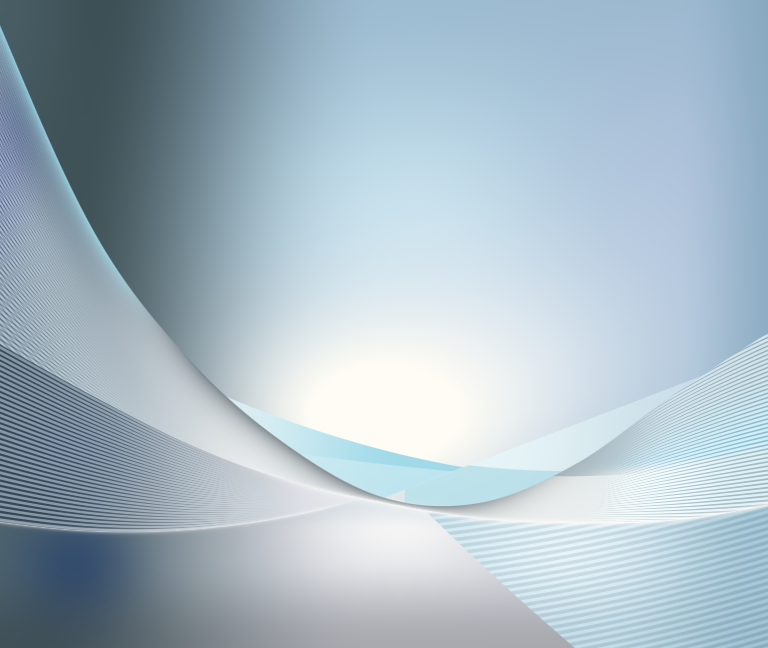
This background is drawn by a Shadertoy shader. Its source:

```glsl
// Draws sweeping translucent ribbons of fine lines over a soft blue-grey glow.

// Smooth curve through nine evenly spaced heights plus one guide at each end
float curve(float k[11], float x) {
    float s = clamp(x, 0.0, 0.9999) * 8.0, f = fract(s);
    int i = int(s);
    float a = k[i], b = k[i + 1], c = k[i + 2], d = k[i + 3];
    return b + 0.5 * f * (c - a + f * (2.0 * a - 5.0 * b + 4.0 * c - d
         + f * (3.0 * (b - c) + d - a)));
}

// Antialiased coverage of the side where d is positive
float side(float d) {
    return clamp(d / max(fwidth(d), 1e-5) + 0.5, 0.0, 1.0);
}

// Thin repeated lines that fade to their mean when too dense
float lines(float v) {
    float w = fwidth(v);
    float stripe = 1.0 - smoothstep(0.13, 0.18 + w, abs(fract(v) - 0.5));
    return mix(stripe, 0.35, smoothstep(0.45, 0.95, w));
}

float glow(vec2 p, vec2 center, vec2 radius) {
    vec2 q = (p - center) / radius;
    return exp(-dot(q, q));
}

vec3 upperBackdrop(vec2 p) {
    vec3 col = mix(vec3(0.21, 0.28, 0.30), vec3(0.59, 0.71, 0.80),
                   smoothstep(0.10, 0.50, p.x));
    col = mix(col, vec3(0.31, 0.40, 0.43), 0.7 * glow(p, vec2(0.0, 1.0), vec2(0.11, 0.3)));
    col = mix(col, vec3(0.80, 0.91, 0.95), 0.85 * glow(p, vec2(0.54, 0.64), vec2(0.25, 0.26)));
    col = mix(col, vec3(0.72, 0.78, 0.88), 0.65 * glow(p, vec2(0.88, 0.68), vec2(0.18, 0.27)));
    col = mix(col, vec3(0.89, 0.92, 0.95), 0.9 * glow(p, vec2(0.60, 0.43), vec2(0.28, 0.21)));
    col = mix(col, vec3(1.0, 0.99, 0.96),
              min(1.0, 1.3 * glow(p, vec2(0.50, 0.36), vec2(0.18, 0.14))));
    return mix(col, vec3(0.47, 0.62, 0.71), 0.6 * smoothstep(0.88, 1.03, p.x));
}

vec3 lowerBackdrop(vec2 p) {
    vec3 col = mix(vec3(0.32, 0.40, 0.43), vec3(0.82, 0.83, 0.86),
                   smoothstep(0.03, 0.48, p.x));
    col = mix(col, vec3(0.17, 0.27, 0.42), 0.8 * glow(p, vec2(0.10, 0.13), vec2(0.08, 0.09)));
    col = mix(col, vec3(0.96), glow(p, vec2(0.52, 0.19), vec2(0.13, 0.09)));
    return col * mix(0.80, 1.0, smoothstep(0.0, 0.14, p.y));
}

void mainImage(out vec4 fragColor, in vec2 fragCoord) {
    vec2 p = fragCoord / iResolution.xy;
    float x = p.x, y = p.y;

    // Edges of the sheets
    float crest = curve(float[11](1.34, 0.961, 0.637, 0.441, 0.312, 0.232,
                                  0.224, 0.284, 0.389, 0.486, 0.57), x);
    float ribbon = curve(float[11](0.55, 0.468, 0.386, 0.312, 0.258, 0.224,
                                   0.200, 0.193, 0.197, 0.221, 0.26), x);
    float hem = curve(float[11](0.22, 0.194, 0.180, 0.183, 0.203, 0.240,
                                0.29, 0.34, 0.39, 0.44, 0.49), x);
    float u = 0.612 - x;
    float petalTop = 0.277 + 0.20 * u + 0.47 * u * u;
    float wingTop = 0.244 + 0.455 * (x - 0.527);
    float bandTop = 0.265 + 0.55 * (x - 0.74) * (x - 0.74);
    float belowCrest = side(crest - y), aboveRibbon = side(y - ribbon);

    vec3 col = mix(lowerBackdrop(p), upperBackdrop(p), smoothstep(0.18, 0.25, y));

    // Cyan petal left of the crossing
    float petal = side(petalTop - y) * side(y - wingTop) * (1.0 - belowCrest);
    vec3 petalCol = mix(vec3(0.86, 0.94, 0.96), vec3(0.60, 0.84, 0.91),
                        smoothstep(0.30, 0.53, x));
    float fold = side(0.270 + 0.11 * u + 0.10 * u * u - y);
    petalCol = mix(petalCol, vec3(0.80, 0.92, 0.95), 0.65 * fold);
    col = mix(col, petalCol, petal * 0.92);

    // Pale wing and cyan leaf right of the crossing
    float wing = side(wingTop - y) * (1.0 - belowCrest) * side(x - 0.527);
    vec3 wingCol = mix(vec3(0.90, 0.96, 0.97), vec3(0.80, 0.88, 0.91),
                       smoothstep(0.65, 0.91, x));
    wingCol = mix(wingCol, vec3(0.70, 0.87, 0.91), 0.85 * side(bandTop + 0.008 - y));
    col = mix(col, wingCol, wing * 0.9);

    // Ruled sheet at the lower right
    float sheetEdge = x - 0.56 - 0.92 * (0.205 - y) + 0.3 * (0.205 - y) * y;
    float sheet = side(sheetEdge) * (1.0 - aboveRibbon);
    vec3 sheetCol = mix(vec3(0.70, 0.82, 0.87), vec3(0.56, 0.71, 0.78),
                        smoothstep(0.78, 1.0, x));
    sheetCol = mix(sheetCol, vec3(0.88, 0.93, 0.95),
                   0.8 * glow(p, vec2(0.73, 0.15), vec2(0.14, 0.10)));
    sheetCol += 0.10 * (lines((y - 0.25 * x * x + 0.15 * x) * 95.0) - 0.35);
    col = mix(col, sheetCol, sheet * 0.88);

    // Dark ruled fan at the lower left
    float fan = side(y - hem) * (1.0 - aboveRibbon);
    float fanT = (y - hem) / max(ribbon - hem, 0.012);
    vec3 fanCol = mix(vec3(0.20, 0.28, 0.34), vec3(0.90, 0.90, 0.92),
                      smoothstep(0.03, 0.45, x));
    fanCol = mix(fanCol, vec3(0.20, 0.29, 0.41), 0.6 * glow(p, vec2(0.10, 0.31), vec2(0.09, 0.09)));
    fanCol = mix(fanCol, vec3(0.86, 0.91, 0.94), 0.50 * lines(fanT * 34.0));
    col = mix(col, fanCol, fan);

    // Main ribbon: a mesh on the left passing through white to the right
    float span = max(crest - ribbon, 0.012), t = (y - ribbon) / span;
    vec3 leftCol = mix(vec3(0.34, 0.43, 0.50), vec3(0.95), smoothstep(0.0, 0.36, x));
    leftCol = mix(leftCol, vec3(0.13, 0.19, 0.46), 0.75 * glow(p, vec2(0.0, 0.74), vec2(0.045, 0.13)));
    float mesh = 0.55 * lines(t * 62.0) + 0.45 * lines(t * 48.0 + x * 42.0 + 3.0 * sin(9.0 * x));
    leftCol = mix(leftCol, vec3(0.88, 0.93, 0.95), mesh * mix(0.65, 0.35, smoothstep(0.5, 0.9, t)));
    vec3 rightCol = mix(vec3(0.93, 0.94, 0.94), vec3(0.72, 0.80, 0.83), smoothstep(0.70, 1.0, x));
    float upperBand = side(y - bandTop);
    rightCol = mix(rightCol, vec3(0.64, 0.81, 0.87),
                   0.75 * smoothstep(0.0, 0.02, y - bandTop) * smoothstep(0.72, 0.82, x));
    rightCol = mix(rightCol, vec3(0.68, 0.74, 0.77), 0.8 * upperBand * smoothstep(0.35, 0.85, t));
    rightCol += 0.22 * smoothstep(0.72, 0.9, x) * (lines(t * 40.0 + x * 25.0) - 0.35);
    vec3 mainCol = mix(leftCol, rightCol, smoothstep(0.48, 0.60, x));

    // Shadow and cyan rim beneath the crest
    float depth = (crest - y) / length(vec2(1.0, dFdx(crest) * iResolution.x));
    float shade = smoothstep(0.15, 0.27, x) * (1.0 - smoothstep(0.52, 0.85, x));
    mainCol = mix(mainCol, vec3(0.36, 0.41, 0.44), 0.75 * shade * exp(-max(depth, 0.0) / 0.018));
    mainCol = mix(mainCol, vec3(0.62, 0.87, 0.93),
                  0.85 * (1.0 - smoothstep(0.13, 0.22, x)) * exp(-max(depth, 0.0) / 0.009));
    col = mix(col, mainCol, belowCrest * aboveRibbon);

    // Bright seams
    float seam = exp(-abs(y - ribbon) / 0.004) * smoothstep(0.25, 0.5, x);
    float hemLine = exp(-abs(y - hem) / 0.002) * (1.0 - smoothstep(0.40, 0.48, x));
    col = mix(col, vec3(1.0, 0.99, 0.98), 0.8 * seam + 0.6 * hemLine);

    fragColor = vec4(clamp(col, 0.0, 1.0), 1.0);
}
```
